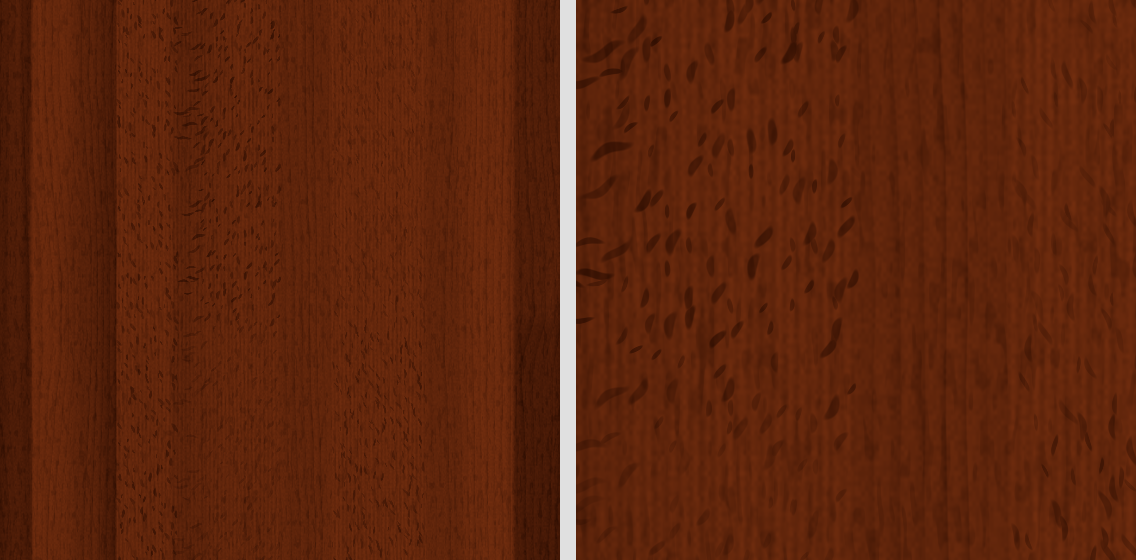
Left: the whole. Right: its middle third, enlarged.
Write a Shadertoy shader that draws this texture.

```glsl
// Reddish brown beech planks running upright, in a dark satin stain.
// Plank tones are blended across x, then growth rings, pinstripes and pores
// are added from value noise, and ray flecks are scattered in jittered cells.

float hash(vec2 p) {
    vec3 q = fract(vec3(p.xyx) * 0.1031);
    q += dot(q, q.yzx + 33.33);
    return fract((q.x + q.y) * q.z);
}

float noise(vec2 p) {
    vec2 i = floor(p), f = fract(p);
    f = f * f * (3.0 - 2.0 * f);
    return mix(mix(hash(i), hash(i + vec2(1, 0)), f.x),
               mix(hash(i + vec2(0, 1)), hash(i + vec2(1, 1)), f.x), f.y);
}

// 1 between a and b, with narrow soft sides
float band(float a, float b, float x) {
    return smoothstep(a - 0.002, a + 0.002, x) * (1.0 - smoothstep(b - 0.002, b + 0.002, x));
}

// Red level of the planks, from left to right
float plankTone(vec2 p) {
    float x = p.x + 0.006 * (noise(vec2(3.0, p.y * 3.0)) - 0.5);
    float tone = mix(0.265, 0.30, smoothstep(0.0, 0.03, x) - smoothstep(0.035, 0.05, x));
    tone = mix(tone, 0.395, smoothstep(0.05, 0.062, x));
    tone = mix(tone, 0.34, smoothstep(0.11, 0.15, x));
    tone = mix(tone, 0.285, smoothstep(0.165, 0.207, x));
    tone = mix(tone, 0.378, smoothstep(0.206, 0.21, p.x));
    tone = mix(tone, 0.345, smoothstep(0.30, 0.318, x));
    tone = mix(tone, 0.378, smoothstep(0.325, 0.40, x));
    tone = mix(tone, 0.368, smoothstep(0.498, 0.504, p.x));
    tone = mix(tone, 0.390, smoothstep(0.57, 0.61, x));
    tone = mix(tone, 0.360, smoothstep(0.755, 0.775, x));
    tone = mix(tone, 0.410, smoothstep(0.79, 0.86, x));
    float upper = smoothstep(0.41, 0.45, p.y);
    tone = mix(tone, mix(0.28, 0.315, upper), smoothstep(0.912, 0.922, p.x));
    // plank ends
    tone -= 0.025 * band(0.99, 1.1, p.x) * step(p.y, 0.5);
    tone += 0.008 * band(0.208, 0.315, p.x) * smoothstep(0.38, 0.39, p.y);
    return tone;
}

// How strongly a fleck at this centre shows
float fleckStrength(vec2 c) {
    float left = band(0.209, 0.317, c.x) * 0.9;
    float middle = band(0.317, 0.499, c.x) * mix(0.45, 1.0, smoothstep(0.38, 0.46, c.y));
    float right = band(0.592, 0.76, c.x) * mix(0.8, 0.5, smoothstep(0.36, 0.5, c.y));
    return left + middle + right;
}

float flecks(vec2 p) {
    vec2 cell = vec2(0.0125, 0.020);
    vec2 base = floor(p / cell);
    float mask = 0.0;
    for (int j = -1; j <= 1; j++)
    for (int i = -2; i <= 2; i++) {
        vec2 id = base + vec2(i, j);
        float a = hash(id + 7.0), b = hash(id + 31.0), c = hash(id + 83.0);
        vec2 centre = (id + vec2(a, b)) * cell;
        // flat broad rays beside the second seam, steep ones elsewhere
        float broad = band(0.318, 0.5, centre.x) * (1.0 - smoothstep(0.33, 0.385, centre.x));
        float lean = centre.x > 0.317 && centre.x < 0.5 ? 0.3 : -0.28;
        lean = mix(lean, 1.5, broad) + 0.5 * (c - 0.5);
        vec2 size = mix(vec2(0.0025, 0.0066), vec2(0.0027, 0.0130), broad);
        if (centre.x > 0.58) size *= vec2(0.75, 1.15);
        size *= 0.5 + 0.75 * hash(id + 51.0);
        vec2 d = p - centre;
        d = vec2(d.x * cos(lean) - d.y * sin(lean), d.x * sin(lean) + d.y * cos(lean));
        d.x += 0.0016 * sin(d.y * 220.0 + 6.0 * a);
        float shape = 1.0 - smoothstep(0.75, 1.2, length(d / size));
        float present = step(hash(id + 19.0), mix(0.72, 0.2, broad));
        mask = max(mask, shape * present * fleckStrength(centre) * (0.55 + 0.45 * c));
    }
    return mask;
}

// Growth rings: slow darkening that ends in a crisp edge
float rings(vec2 p) {
    float phase = p.x * 75.0 + 3.0 * noise(vec2(p.x * 9.0, p.y * 2.2))
                + 0.25 * noise(p * vec2(30.0, 14.0));
    phase += smoothstep(0.915, 0.93, p.x) * (1.0 - smoothstep(0.3, 0.45, p.y)) * 9.0 * p.y * p.y;
    float f = fract(phase);
    return f * f * f * smoothstep(0.0, 0.12, 1.0 - f) * (0.3 + hash(vec2(floor(phase), 5.0)));
}

void mainImage(out vec4 fragColor, in vec2 fragCoord) {
    vec2 p = fragCoord / iResolution.xy;
    float figured = band(0.208, 0.5, p.x) + band(0.59, 0.76, p.x);
    float tone = plankTone(p);

    // long streaks and faint cloudiness
    tone += 0.024 * (noise(vec2(p.x * 130.0, p.y * 2.0)) - 0.5);
    tone += 0.010 * (noise(p * vec2(9.0, 4.0) + 20.0) - 0.5);
    tone -= mix(0.065, 0.010, figured) * rings(p);

    // pinstripes in the figured planks, broken along their length
    float wander = 2.5 * noise(vec2(p.x * 40.0, p.y * 5.0));
    float stripe = sin(p.x * 900.0 + wander);
    float broken = 0.5 + noise(vec2(p.x * 143.0, p.y * 28.0));
    tone += figured * 0.018 * stripe * broken;

    // short upright pores and fine grit
    float pores = noise(vec2(p.x * 300.0 + 1.2 * noise(p * 40.0), p.y * 75.0));
    tone += 0.005 - 0.042 * smoothstep(0.6, 0.85, pores);
    tone += 0.042 * (noise(p * vec2(470.0, 330.0)) - 0.5);

    tone *= 1.0 - 0.36 * flecks(p);
    fragColor = vec4(vec3(0.26, 0.09, 0.02) + (tone - 0.255) * vec3(1.0, 0.47, 0.2), 1.0);
}
```
